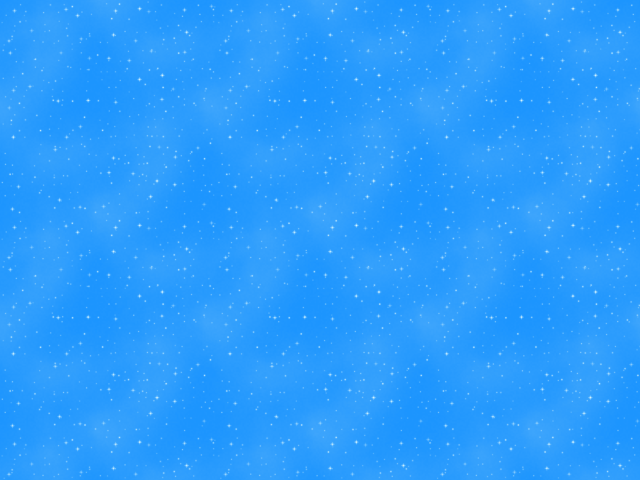
Reproduce this texture procedurally as a Shadertoy shader.

```glsl
const float TILE = 0.4514;

vec3 hash3(vec2 c) {
    vec3 h = fract(vec3(c.xyx) * vec3(0.1031, 0.1030, 0.0973) + 0.137);
    h += dot(h, h.yxz + 33.33);
    return fract((h.xxy + h.yzz) * h.zyx);
}

// Value noise that repeats every n cells
float noise(vec2 p, float n) {
    vec2 i = floor(p), f = p - i;
    f = f * f * (3.0 - 2.0 * f);
    vec2 a = mod(i, n), b = mod(i + 1.0, n);
    return mix(mix(hash3(a).x, hash3(vec2(b.x, a.y)).x, f.x),
               mix(hash3(vec2(a.x, b.y)).x, hash3(b).x, f.x), f.y);
}

float fbm(vec2 p) {
    float sum = 0.0, amp = 0.5, n = 4.0;
    for (int i = 0; i < 4; i++) {
        sum += amp * noise(p * n + 0.3, n);
        amp *= 0.5;
        n *= 2.0;
    }
    return sum / 0.9375;
}

// Diagonal lattice: two staggered clouds per square tile
vec2 toLattice(vec2 p) { return vec2(p.x + p.y, p.x - p.y) / TILE; }

// Soft slanted cloud, repeated on the lattice
float puff(vec2 p, vec2 center, vec2 size, vec2 axis) {
    vec2 base = fract(toLattice(p - center) + 0.5) - 0.5;
    axis = normalize(axis);
    float sum = 0.0;
    for (int y = -1; y <= 1; y++)
    for (int x = -1; x <= 1; x++) {
        vec2 q = base + vec2(x, y);
        vec2 d = vec2(q.x + q.y, q.x - q.y) * 0.5 * TILE;
        d = vec2(dot(d, axis), dot(d, vec2(-axis.y, axis.x))) / size;
        sum += exp(-0.5 * dot(d, d));
    }
    return sum;
}

// One jittered star per cell; arms turn a dot into a four-pointed sparkle
float stars(vec2 p, float cells, float density, float radius, float arm) {
    vec2 g = p / TILE * cells, id = mod(floor(g), cells);
    vec3 h = hash3(id + cells * 7.0);
    vec3 k = hash3(id + cells * 13.0 + 5.0);
    vec2 d = abs(fract(g) - mix(vec2(0.17), vec2(0.83), h.xy)) * TILE / cells;
    float core = exp(-0.5 * dot(d, d) / (radius * radius));
    float reach = max(d.x, d.y), side = min(d.x, d.y);
    float cross = exp(-side * side / 1.6e-6) * smoothstep(arm + 0.001, 0.0, reach);
    float shape = max(core, 0.75 * cross * step(0.001, arm));
    return shape * step(h.z, density) * mix(0.4, 1.0, k.x);
}

void mainImage(out vec4 fragColor, in vec2 fragCoord) {
    vec2 p = fragCoord / iResolution.y;

    // Cloud cover with uneven edges
    float f = fbm(toLattice(p));
    vec2 warped = p + 0.03 * (vec2(f, fbm(toLattice(p) + 0.37)) - 0.5);
    float cloud = 0.72 * puff(warped, vec2(0.087, 0.896), vec2(0.085, 0.043), vec2(0.4, 0.92))
                + 0.46 * puff(warped, vec2(0.356, 0.896), vec2(0.055, 0.043), vec2(0.8, 0.6))
                + 0.44 * puff(warped, vec2(0.455, 0.757), vec2(0.055, 0.038), vec2(-0.3, 0.95));
    cloud *= 0.65 + 0.7 * f;
    cloud += 0.2 * (f - 0.4) + 0.1 * (noise(p * 300.0, 512.0) - 0.5);
    vec3 color = mix(vec3(0.11, 0.583, 0.995), vec3(0.28, 0.665, 0.985), clamp(cloud, 0.0, 1.2));

    // Sparkles, small stars and dust
    float light = stars(p, 9.0, 0.55, 0.0017, 0.0055);
    light = max(light, 0.8 * stars(p, 14.0, 0.45, 0.0013, 0.0));
    light = max(light, 0.45 * stars(p, 23.0, 0.5, 0.0011, 0.0));
    color = mix(color, vec3(0.86, 0.97, 0.99), light);

    fragColor = vec4(color, 1.0);
}
```
